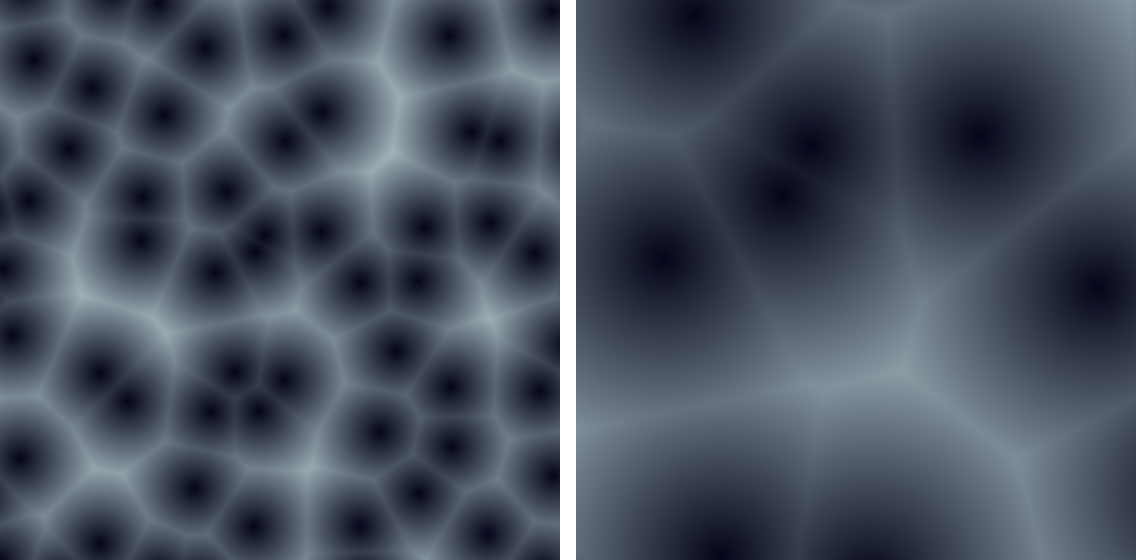
Left, the full canvas; right, a detail of the centre.
Write a three.js fragment shader that draws this texture.

```glsl
// Soft cellular pattern: dark round pits that brighten outward to pale creases.
// One seed is scattered in each cell of a 7 by 7 grid, and the distance to the
// nearest seed drives a linear ramp from ink blue to misty grey.

varying vec2 vUv;

// Two pseudo-random values in 0..1 for a grid cell
vec2 hash2(vec2 cell) {
  vec2 k = vec2(dot(cell, vec2(127.1, 311.7)), dot(cell, vec2(269.5, 183.3)));
  return fract(sin(k) * 43758.5453);
}

// Distance to the nearest scattered seed, in grid cells
float nearestSeed(vec2 p) {
  vec2 cell = floor(p);
  vec2 local = fract(p);
  float nearestSq = 8.0;
  // Two rings of neighbours, so that full jitter leaves no seams
  for (int y = -2; y <= 2; y++) {
    for (int x = -2; x <= 2; x++) {
      vec2 offset = vec2(float(x), float(y));
      vec2 toSeed = offset + hash2(cell + offset) - local;
      nearestSq = min(nearestSq, dot(toSeed, toSeed));
    }
  }
  return sqrt(nearestSq);
}

void main() {
  float dist = nearestSeed(vUv * 7.0);

  // Linear ramp from pit centre to the far creases
  vec3 inkBlue = vec3(0.015, 0.02, 0.10);
  vec3 mistGrey = vec3(0.615, 0.69, 0.72);
  gl_FragColor = vec4(mix(inkBlue, mistGrey, min(dist, 1.1)), 1.0);
}
```
